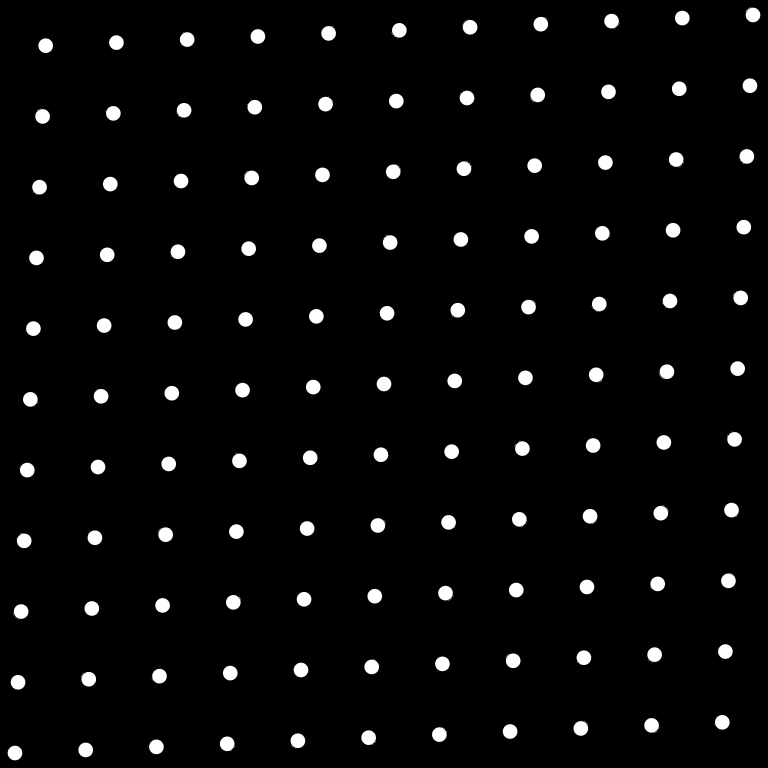
Reproduce this pattern procedurally as a Shadertoy shader.

```glsl
// Skewed lattice of small white dots on black, with faint specks on their rims.
#define STEP 0.0921         // lattice step along each main axis
#define SKEW 0.0040         // sideways drift of each step
#define RADIUS 0.0095       // dot radius
#define SPECK_REACH 0.0014  // how far specks stray beyond the rim
#define SPECK_ALPHA 0.35    // speck strength
#define SPECK_ARC 0.55      // half angle of the speckled arc
#define INK vec3(1.0)
#define GROUND vec3(0.0)

float hash(vec2 p) {
    return fract(sin(dot(p, vec2(127.1, 311.7))) * 43758.5453);
}

// Coverage of a shape from its signed distance, softened over one pixel.
float cover(float dist, float pixel) {
    return clamp(0.5 - dist / pixel, 0.0, 1.0);
}

// Broken specks along one diagonal arc of some dots.
float rimSpecks(vec2 offset, float rimDist, vec2 cell, float pixel) {
    float quarter = floor(4.0 * hash(cell + 3.7));
    float diagonal = 1.570796 * (quarter + 0.5);
    vec2 axis = vec2(cos(diagonal), sin(diagonal));
    float angle = atan(axis.x * offset.y - axis.y * offset.x, dot(axis, offset));
    float tooth = step(0.5, hash(cell * 1.3 + floor(angle * 7.0)));
    float arc = 1.0 - smoothstep(SPECK_ARC - 0.1, SPECK_ARC + 0.1, abs(angle));
    float worn = step(0.45, hash(cell + 9.1));
    return SPECK_ALPHA * worn * arc * tooth * cover(rimDist - SPECK_REACH, pixel);
}

void mainImage(out vec4 fragColor, in vec2 fragCoord) {
    float pixel = 1.0 / iResolution.y;
    vec2 p = (fragCoord - 0.5 * iResolution.xy) * pixel;

    // Nearest lattice point, counted from the central dot
    mat2 lattice = mat2(STEP, SKEW, SKEW, STEP);
    vec2 cell = floor(inverse(lattice) * p + 0.5);
    vec2 offset = p - lattice * cell;

    // Dot and its specks
    float rimDist = length(offset) - RADIUS;
    float ink = max(cover(rimDist, pixel), rimSpecks(offset, rimDist, cell, pixel));
    fragColor = vec4(mix(GROUND, INK, ink), 1.0);
}
```
